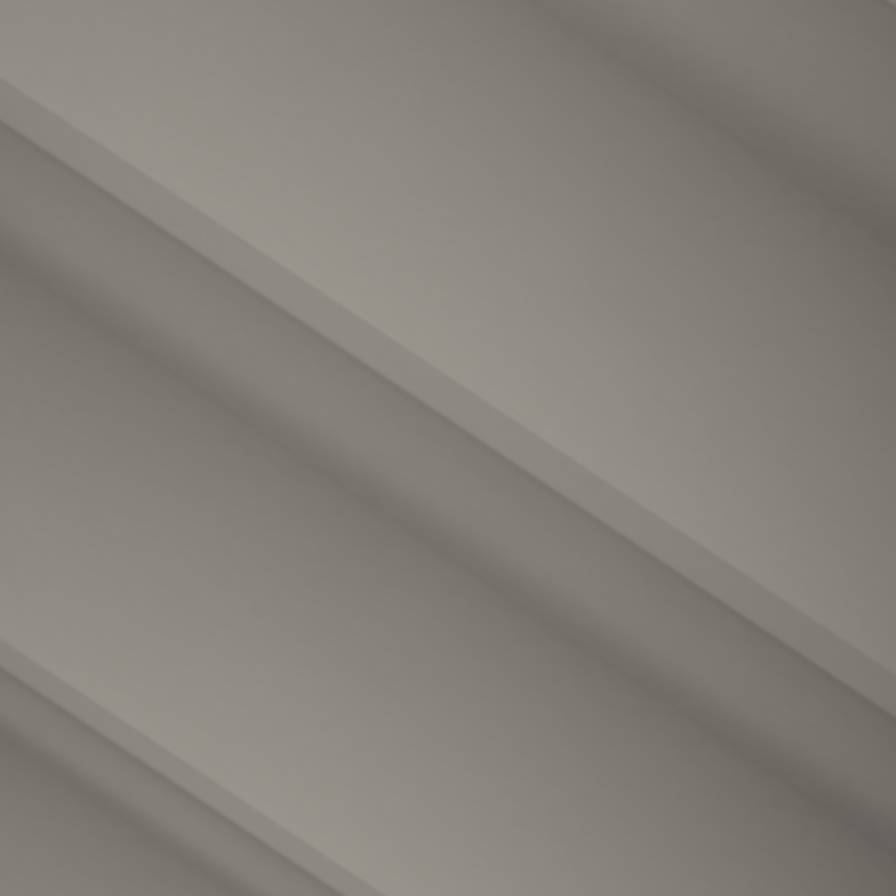
Write a three.js fragment shader that draws this background.

```glsl
// Diagonal stone steps receding in perspective, with bevelled fronts and soft warm-grey shading.
#define SLOPE 0.667       // fall of the steps per unit across
#define LIMIT 2.759       // offset where the receding steps converge
#define SPAN 3.160        // distance from the first crease to the limit
#define SHRINK 0.784      // size ratio of successive steps
#define EDGE 0.0035       // edge softness
#define GRAIN 0.010       // strength of the surface texture
#define TINT vec3(1.0, 0.967, 0.918)

varying vec2 vUv;

float hash(vec2 p) {
  p = fract(p * vec2(0.1031, 0.1137));
  p += dot(p, p.yx + 33.33);
  return fract((p.x + p.y) * p.x * 17.0);
}

float noise(vec2 p) {
  vec2 i = floor(p);
  vec2 f = fract(p);
  f = f * f * (3.0 - 2.0 * f);
  float low = mix(hash(i), hash(i + vec2(1.0, 0.0)), f.x);
  float high = mix(hash(i + vec2(0.0, 1.0)), hash(i + vec2(1.0, 1.0)), f.x);
  return mix(low, high, f.y);
}

// Fine leathery wrinkles running roughly along the steps
float wrinkles(vec2 p) {
  vec2 q = vec2(p.x * 0.83 - p.y * 0.55, p.x * 0.55 + p.y * 0.83);
  q += 0.012 * noise(p * 38.0);
  float fine = noise(q * vec2(75.0, 190.0) + 20.0);
  float broad = noise(q * vec2(9.0, 16.0) + 50.0);
  return 0.6 * (fine - 0.5) + 0.4 * (broad - 0.5);
}

void main() {
  // Step number, continuous along the perspective
  float s = 1.0 - vUv.y - SLOPE * vUv.x;
  float n = log((LIMIT - s) / SPAN) / log(SHRINK);
  float k = floor(n);
  float f = n - k;
  float w = EDGE / ((LIMIT - s) * -log(SHRINK));

  // Bevel edges; risers grow shorter with distance
  float bevelTop = 0.688 + 0.097 * k;
  float bevelEnd = 0.762 + 0.086 * k;

  // Tread brightens away from the crease behind it
  float q = clamp(f / bevelTop, 0.0, 1.0);
  float tread = mix(0.450, 0.605, pow(q, 0.55));

  // Riser is shaded below the bevel and again at its foot
  float u = clamp((f - bevelEnd) / (1.0 - bevelEnd), 0.0, 1.0);
  float riserFoot = 0.470;
  float riser = mix(0.500, 0.525, smoothstep(0.0, 0.5, u));
  riser = mix(riser, riserFoot, smoothstep(0.6, 1.0, u));

  float value = mix(riserFoot, tread, smoothstep(0.0, 2.0 * w, f));
  value = mix(value, 0.560, smoothstep(-w, w, f - bevelTop));
  value = mix(value, riser, smoothstep(-w, w, f - bevelEnd));

  // Thin shadow under the bevel
  float under = (f - bevelEnd - w) / (1.8 * w);
  value -= 0.018 * exp(-under * under);

  // Light fades toward the sides and the lower right
  float side = (vUv.x - 0.4) / 0.5;
  value *= 1.0 - 0.075 * side * side - 0.04 * vUv.x * (1.0 - vUv.y);
  value += GRAIN * wrinkles(vUv);

  gl_FragColor = vec4(value * TINT, 1.0);
}
```
